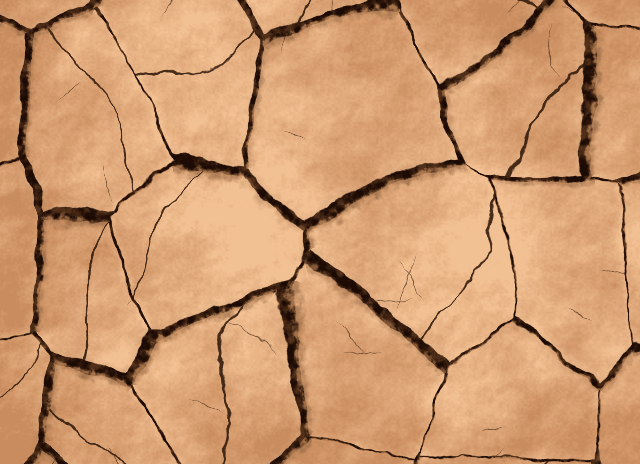
Write a Shadertoy shader that draws this texture.

```glsl
// Sun-baked clay: warped Voronoi plates parted by wide and narrow cracks.
// Each plate may be split again and carries hairlines; light falls from
// the upper left, so cracks are dark there and show a lit wall opposite.

const float PLATES = 3.1;                  // plates per canvas height
const vec2 LIGHT = vec2(-0.5, 0.866);

struct Plate { vec2 id, local, normal; float edge, halfWidth; };

vec2 hash2(vec2 p) {
    return fract(sin(vec2(dot(p, vec2(127.1, 311.7)),
                          dot(p, vec2(269.5, 183.3)))) * 43758.5453);
}

float noise(vec2 p) {
    vec2 i = floor(p), f = fract(p);
    f = f * f * (3.0 - 2.0 * f);
    return mix(mix(hash2(i).x, hash2(i + vec2(1, 0)).x, f.x),
               mix(hash2(i + vec2(0, 1)).x, hash2(i + vec2(1, 1)).x, f.x), f.y);
}

float fbm(vec2 p) {
    float sum = 0.0, amp = 0.5;
    for (int i = 0; i < 5; i++) {
        sum += amp * noise(p);
        p = mat2(1.6, 1.2, -1.2, 1.6) * p + 5.3;
        amp *= 0.5;
    }
    return sum / 0.97;
}

vec2 site(vec2 cell) { return cell + 0.1 + 0.8 * hash2(cell + 7.3); }

// Nearest plate and its closest crack; every shared edge has its own width
Plate findPlate(vec2 q, float swell) {
    Plate plate;
    float nearest = 9.0;
    for (int j = -1; j <= 1; j++)
    for (int i = -1; i <= 1; i++) {
        vec2 cell = floor(q) + vec2(i, j), d = q - site(cell);
        if (dot(d, d) < nearest) {
            nearest = dot(d, d);
            plate.id = cell;
            plate.local = d;
        }
    }
    float gap = 9.0;
    for (int j = -2; j <= 2; j++)
    for (int i = -2; i <= 2; i++) {
        if (i == 0 && j == 0) continue;
        vec2 cell = plate.id + vec2(i, j);
        vec2 toSite = site(cell) - q;
        vec2 n = normalize(toSite + plate.local);
        float d = 0.5 * dot(toSite - plate.local, n);
        vec2 r = hash2(plate.id + cell + 3.7);
        float w = swell * (r.x < 0.33 ? 0.009 : mix(0.02, 0.04, r.y));
        if (d - w < gap) {
            gap = d - w;
            plate.normal = n;
            plate.edge = d;
            plate.halfWidth = w;
        }
    }
    return plate;
}

// Tapering secondary cracks inside one plate: one long split, three hairlines
float fineCracks(Plate plate, vec2 p, float px) {
    float ink = 0.0;
    for (int k = 0; k < 4; k++) {
        bool isSplit = k == 0;
        vec2 seed = plate.id + float(k) * 13.1;
        vec2 r = hash2(seed + 31.7), start = hash2(seed + 57.9) - 0.5;
        if (r.y > 0.62) continue;
        vec2 dir = vec2(cos(r.x * 6.283), sin(r.x * 6.283));
        vec2 v = plate.local - start * (isSplit ? 0.25 : 0.75);
        float along = dot(v, dir);
        float across = dot(v, vec2(-dir.y, dir.x)) + 0.06 * sin(along * 5.0 + r.y * 20.0)
                     + 0.07 * (fbm(p * 14.0 + r * 9.0) - 0.5);
        float taper = isSplit ? 1.0 : 1.0 - abs(along) / mix(0.1, 0.3, r.y);
        float w = isSplit ? 0.0012 + 0.0022 * noise(p * 9.0) : 0.0012 * max(taper, 0.0);
        float line = 1.0 - smoothstep(w - 0.6 * px, w + 0.6 * px, abs(across) / PLATES);
        ink = max(ink, line * smoothstep(0.0, 0.3, taper) * (isSplit ? 0.92 : 0.65));
    }
    return ink;
}

// Scattered low bumps, bright toward the light and dim behind
float bumps(vec2 p) {
    float shade = 0.0;
    for (int j = -1; j <= 1; j++)
    for (int i = -1; i <= 1; i++) {
        vec2 cell = floor(p) + vec2(i, j), r = hash2(cell + 91.3);
        vec2 g = (p - cell - hash2(cell)) / mix(0.1, 0.3, r.x);
        shade += step(0.4, r.y) * r.y * dot(g, LIGHT) * exp(-2.0 * dot(g, g));
    }
    return shade;
}

void mainImage(out vec4 fragColor, in vec2 fragCoord) {
    vec2 p = fragCoord / iResolution.y;
    vec2 uv = fragCoord / iResolution.xy - 0.5;
    float px = 1.0 / iResolution.y;

    // Bend the plates broadly, then roughen their outlines
    vec2 bend = vec2(noise(p * 2.6 + 4.0), noise(p * 2.6 + 17.0)) - 0.5;
    vec2 jag = vec2(fbm(p * 22.0), fbm(p * 22.0 + 40.0)) - 0.5;
    Plate plate = findPlate(p * PLATES + 0.45 * bend + 0.07 * jag + 2.0,
                            0.6 + 0.8 * noise(p * 6.0));
    float gap = (plate.edge - plate.halfWidth) / PLATES;
    float facing = smoothstep(-0.1, 0.6, dot(plate.normal, LIGHT));
    float crumb = fbm(p * 75.0);

    // Clay surface: patches, relief, bumps and grain
    float relief = fbm(p * 17.0 + LIGHT * -0.1) - fbm(p * 17.0 + LIGHT * 0.1);
    float tone = 0.62 + 1.7 * (fbm(p * 4.0) - 0.5) + 0.7 * (fbm(p * 13.0 + 8.0) - 0.5)
               + 1.1 * relief + 0.4 * bumps(p * 17.0)
               + 0.22 * (noise(p * 230.0) - 0.5) - 0.7 * dot(uv, uv);
    tone += 0.2 * (1.0 - smoothstep(0.0, 0.02, gap)) * (1.0 - facing);
    vec3 color = mix(vec3(0.79, 0.55, 0.37), vec3(0.95, 0.755, 0.575), clamp(tone, 0.0, 1.0));

    // Crumbled rim on the lit side of the wide cracks
    float rim = (1.0 - smoothstep(0.0, 0.016, gap + 0.02 * (crumb - 0.5)))
              * smoothstep(0.012, 0.025, plate.halfWidth) * (0.2 + 0.8 * facing);
    color = mix(color, vec3(0.67, 0.47, 0.31) * (0.75 + 0.5 * crumb), 0.75 * rim);
    color = mix(color, vec3(0.22, 0.12, 0.06), fineCracks(plate, p, px));

    // Crack interior: deep shadow and rubble on the lit wall
    float depth = plate.edge / plate.halfWidth + 1.6 * (crumb - 0.5);
    float wall = facing * smoothstep(0.15, 0.9, depth);
    vec3 shadow = mix(vec3(0.11, 0.04, 0.015), vec3(0.32, 0.19, 0.10), smoothstep(0.3, 0.75, crumb));
    vec3 rubble = mix(vec3(0.34, 0.21, 0.12), vec3(0.66, 0.46, 0.30), smoothstep(0.3, 0.7, crumb));
    color = mix(mix(shadow, rubble, wall), color, smoothstep(-0.7 * px, 0.7 * px, gap));

    fragColor = vec4(color, 1.0);
}
```
